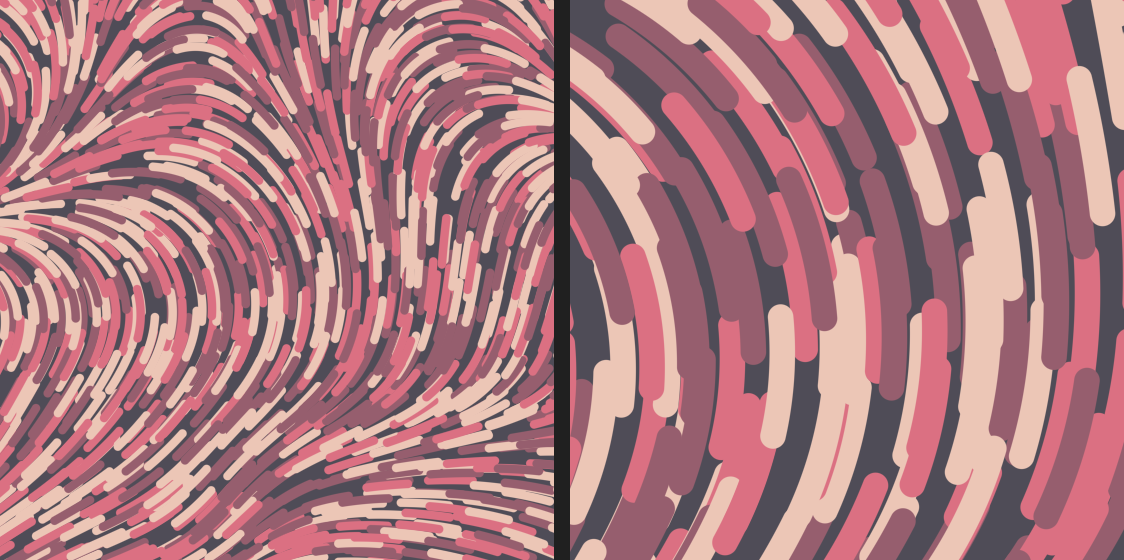
Left: the whole. Right: its middle third, enlarged.
Reproduce this pattern procedurally as a Shadertoy shader.

```glsl
// Short round-capped brush strokes that follow a swirling flow field.

const vec3 SLATE = vec3(0.31, 0.30, 0.34);
const vec3 MAUVE = vec3(0.59, 0.37, 0.43);
const vec3 ROSE  = vec3(0.86, 0.44, 0.51);
const vec3 CREAM = vec3(0.925, 0.775, 0.715);

// Three random values per cell, without sine
vec3 hash3(vec2 cell) {
    vec3 h = fract(cell.xyx * vec3(0.1031, 0.1030, 0.0973));
    h += dot(h, h.yxz + 33.33);
    return fract((h.xxy + h.yzz) * h.zyx);
}

// Soft round hill of height one
float bump(vec2 d) {
    return exp(-dot(d, d));
}

// Flow angle in radians: turns with height, and fans out sideways near the top
float flowAngle(vec2 p) {
    float turn = mix(-175.0, -48.0, smoothstep(0.0, 0.75, p.y));
    float fan = -55.0 - 345.0 * smoothstep(0.45, 1.0, p.y)
              + 50.0 * bump(vec2(0.0, (p.y - 0.37) / 0.1));
    float angle = turn + fan * (p.x - 0.49);
    angle += 32.0 * bump((p - vec2(0.42, 0.08)) / vec2(0.14, 0.14));
    angle -= 28.0 * bump((p - vec2(0.46, 0.96)) / vec2(0.09, 0.12));
    return radians(angle);
}

// Distance to a bent capsule centred on c, aligned with the flow
float strokeDistance(vec2 p, vec2 c, float halfLength, float radius) {
    float angle = flowAngle(c);
    vec2 along = vec2(cos(angle), sin(angle));
    vec2 ahead = along * 0.02;
    float bend = (flowAngle(c + ahead) - flowAngle(c - ahead)) / 0.04;

    // Nearest point on the parabola v = bend * u * u / 2
    vec2 q = vec2(dot(p - c, along), dot(p - c, vec2(-along.y, along.x)));
    float t = q.x + bend * q.x * (q.y - 0.5 * bend * q.x * q.x);
    t = clamp(t, -halfLength, halfLength);
    return length(q - vec2(t, 0.5 * bend * t * t)) - radius;
}

void mainImage(out vec4 fragColor, in vec2 fragCoord) {
    vec2 p = fragCoord / iResolution.y;
    float soft = 0.75 / iResolution.y;
    vec3 color = SLATE;

    // Two jittered grids of strokes, painted over each other
    for (int layer = 0; layer < 2; layer++) {
        float shift = float(layer);
        vec2 grid = p / 0.045 + 0.5 * shift;
        for (int j = -2; j <= 2; j++) {
            for (int i = -2; i <= 2; i++) {
                vec2 cell = floor(grid) + vec2(i, j);
                vec3 rnd = hash3(cell + 57.0 + 131.0 * shift);
                vec2 center = (cell + rnd.xy - 0.5 * shift) * 0.045;
                float pick = hash3(cell + 301.0 + 83.0 * shift).y;

                float d = strokeDistance(p, center, mix(0.035, 0.044, rnd.z), 0.0076);
                vec3 paint = pick < 0.36 ? MAUVE : pick < 0.68 ? ROSE : CREAM;
                color = mix(color, paint, smoothstep(soft, -soft, d));
            }
        }
    }
    fragColor = vec4(color, 1.0);
}
```
